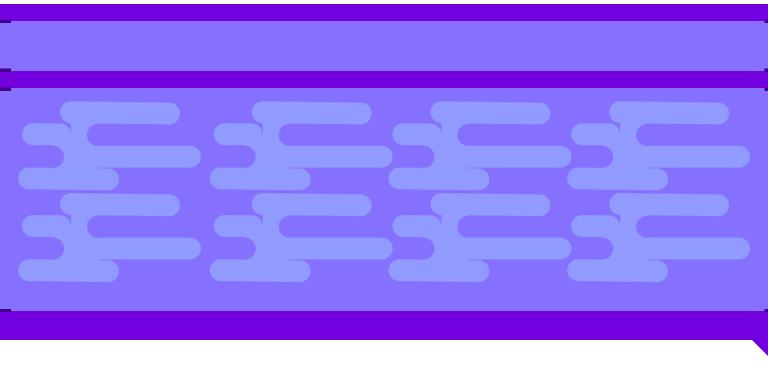
A WebGL 2 fragment shader for this pattern:

```glsl
#version 300 es
precision highp float;
// Flat violet panel between purple rails, with a 4 x 2 grid of stylised clouds.
// Each cloud joins four capsules and a core from which two round bays are cut;
// all lengths are in a grid 384 units tall, with y running downwards.

uniform vec2 u_resolution;
out vec4 outColor;

#define GRID_HEIGHT 384.0
#define COLUMNS 4
#define ROWS 2
#define PITCH vec2(178.7, 91.8)
#define FIRST_CLOUD vec2(31.0, 101.0)
#define FIRST_COLUMN_SHIFT -13.0
#define BAR_RADIUS 10.9
#define BAY_RADIUS 11.0
#define TICK_LEFT 11.0
#define TICK_RIGHT 764.5

const vec3 WHITE    = vec3(1.0);
const vec3 LAVENDER = vec3(0.525, 0.443, 1.0);
const vec3 CLOUD    = vec3(0.565, 0.604, 1.0);
const vec3 PURPLE   = vec3(0.45, 0.0, 0.875);
const vec3 TICK     = vec3(0.27, 0.0, 0.53);

// Coverage of a shape from its signed distance, one pixel wide at the edge
float fill(float d) {
  return clamp(0.5 - d * u_resolution.y / GRID_HEIGHT, 0.0, 1.0);
}

// Signed distance to the horizontal band between top and bottom
float band(float y, float top, float bottom) {
  return max(top - y, y - bottom);
}

float box(vec2 p, vec2 lo, vec2 hi) {
  vec2 d = max(lo - p, p - hi);
  return max(d.x, d.y);
}

float bar(vec2 p, vec2 a, vec2 b) {
  vec2 pa = p - a, ba = b - a;
  float t = clamp(dot(pa, ba) / dot(ba, ba), 0.0, 1.0);
  return length(pa - ba * t) - BAR_RADIUS;
}

// One cloud, with its top left corner at the origin
float cloud(vec2 p) {
  // Core that links the bars, hollowed by a bay on each side
  float core = min(box(p, vec2(35.0, 33.0), vec2(80.0, 77.0)),
                   box(p, vec2(53.0, 11.0), vec2(80.0, 50.0)));
  core = max(core, BAY_RADIUS - length(p - vec2(80.0, 34.0)));
  core = max(core, BAY_RADIUS - length(p - vec2(35.0, 55.8)));

  // Bars from top to bottom, two of them slightly tilted
  float d = min(core, bar(p, vec2(53.0, 11.2), vec2(151.0, 12.5)));
  d = min(d, bar(p, vec2(15.0, 33.2), vec2(42.0, 33.4)));
  d = min(d, bar(p, vec2(80.0, 55.7), vec2(172.0, 55.7)));
  return min(d, bar(p, vec2(11.0, 77.4), vec2(90.0, 78.4)));
}

// Whole grid; the first column stands a little apart
float cloudGrid(vec2 p) {
  float d = GRID_HEIGHT;
  for (int row = 0; row < ROWS; row++) {
    for (int column = 0; column < COLUMNS; column++) {
      vec2 origin = FIRST_CLOUD + PITCH * vec2(column, row);
      if (column == 0) origin.x += FIRST_COLUMN_SHIFT;
      d = min(d, cloud(p - origin));
    }
  }
  return d;
}

void main() {
  vec2 p = vec2(gl_FragCoord.x, u_resolution.y - gl_FragCoord.y)
         * GRID_HEIGHT / u_resolution.y;

  // Purple frame with a slanted tab at the lower right
  float frame = band(p.y, 4.0, 340.0);
  float tab = max(335.0 - p.y, (p.y - p.x + 412.0) * 0.7071);
  vec3 color = mix(WHITE, PURPLE, fill(min(frame, tab)));

  // Two lavender panels and the clouds on the lower one
  float panels = min(band(p.y, 21.0, 71.0), band(p.y, 88.0, 311.0));
  color = mix(color, LAVENDER, fill(panels));
  color = mix(color, CLOUD, fill(cloudGrid(p)));

  // Dark ticks where the panel edges meet the sides
  float ticks = min(band(p.y, 20.0, 23.0), band(p.y, 68.5, 72.0));
  ticks = min(ticks, min(band(p.y, 87.5, 91.0), band(p.y, 309.0, 312.0)));
  float sides = min(p.x - TICK_LEFT, TICK_RIGHT - p.x);
  color = mix(color, TICK, fill(max(ticks, sides)));

  outColor = vec4(color, 1.0);
}
```
